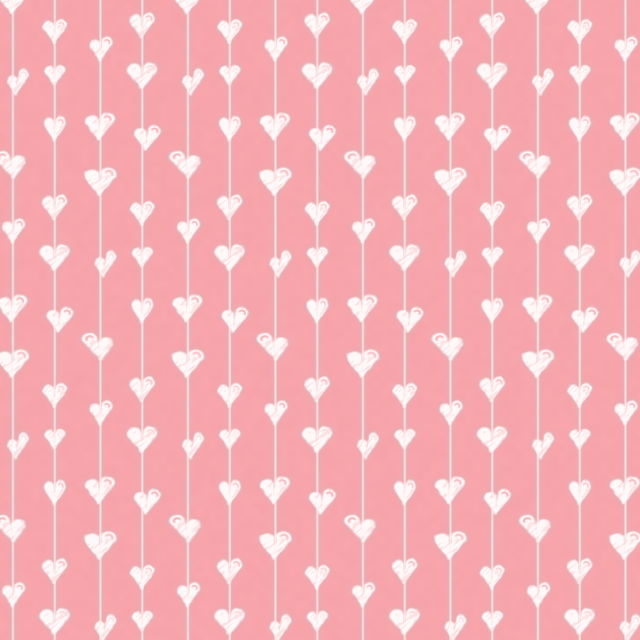
This pattern is drawn by a Shadertoy shader. Its source:

```glsl
// Strings of hand-inked hearts on pink: one motif of two strings is repeated
// on a half-drop lattice. Each heart joins two tapered strokes, with an open
// crescent in one lobe, dry-brush scratches and a soft greyish print halo.

// Lengths are in hundredths of the canvas height.
const vec2 PITCH = vec2(13.672, 56.85);    // motif width and height
const vec2 STRING_X = vec2(2.02, 8.56);    // the two strings of a motif
const float STRING_HALF_WIDTH = 0.19;
const float SOFTNESS = 0.24;               // print blur of every edge
const float HALO_REACH = 0.9;
const float HALO_STRENGTH = 0.75;
const float WOBBLE = 0.05;                 // unevenness of heart outlines
const float SCRATCH_STRENGTH = 0.3;
const float MOTTLE = 0.012;

const vec3 PINK = vec3(0.970, 0.642, 0.670);
const vec3 HALO_GREY = vec3(0.890, 0.690, 0.700);
const vec3 STRING_COLOUR = vec3(0.985, 0.890, 0.900);
const vec3 INK = vec3(0.995, 0.972, 0.972);

const int HEART_COUNT = 11;
const int FIRST_STRING_HEARTS = 5;

// Offset from the string, height on it, heart width, heart height.
const vec4 HEARTS[HEART_COUNT] = vec4[](
    vec4(0.8, 87.0, 3.3, 3.7), vec4(-0.4, 74.2, 4.8, 3.9),
    vec4(0.1, 63.9, 3.5, 3.6), vec4(-0.1, 51.8, 4.5, 4.1),
    vec4(0.0, 43.2, 5.0, 4.4), vec4(0.0, 95.1, 3.7, 3.7),
    vec4(0.0, 88.3, 3.2, 3.1), vec4(0.0, 79.9, 3.4, 3.9),
    vec4(0.0, 67.6, 3.9, 3.9), vec4(0.0, 59.8, 4.8, 4.0),
    vec4(0.8, 50.0, 4.2, 3.7));

// Lean (raises the right lobe), crescent strength (sign picks the lobe).
const vec2 TRAITS[HEART_COUNT] = vec2[](
    vec2(0.13, 0.3), vec2(-0.09, -0.9), vec2(0.06, 0.8), vec2(0.05, 0.8),
    vec2(0.04, 0.7), vec2(0.03, 0.5), vec2(0.02, 0.2), vec2(0.02, 0.6),
    vec2(0.03, 0.7), vec2(0.02, 0.4), vec2(0.06, 0.9));

float hash(vec2 p) {
    vec3 q = fract(p.xyx * 0.1031);
    q += dot(q, q.yzx + 33.33);
    return fract((q.x + q.y) * q.z);
}

float noise(vec2 p) {
    vec2 i = floor(p), f = fract(p);
    f = f * f * (3.0 - 2.0 * f);
    return mix(mix(hash(i), hash(i + vec2(1, 0)), f.x),
               mix(hash(i + vec2(0, 1)), hash(i + vec2(1, 1)), f.x), f.y);
}

float wrap(float v, float period) { return v - period * round(v / period); }

// Offset to the nearest copy on the half-drop lattice.
vec2 halfDrop(vec2 d) {
    float column = round(d.x / PITCH.x);
    d -= column * PITCH * vec2(1.0, 0.5);
    return vec2(d.x, wrap(d.y, PITCH.y));
}

float taperedStroke(vec2 p, vec2 a, vec2 b, float ra, float rb) {
    vec2 axis = b - a;
    float h = clamp(dot(p - a, axis) / dot(axis, axis), 0.0, 1.0);
    return length(p - a - h * axis) - mix(ra, rb, h);
}

float smoothMin(float a, float b, float k) {
    float h = max(k - abs(a - b), 0.0) / k;
    return min(a, b) - 0.25 * h * h * k;
}

vec2 lobeCentre(float side, float lean) {
    return vec2(0.26 * side, 0.23 + lean * side);
}

// Heart in a unit box centred on the origin.
float heart(vec2 u, float lean) {
    vec2 tip = vec2(-lean, -0.46);
    float left = taperedStroke(u, tip, lobeCentre(-1.0, lean), 0.04, 0.24);
    float right = taperedStroke(u, tip, lobeCentre(1.0, lean), 0.04, 0.24);
    return smoothMin(left, right, 0.08);
}

// Amount of ink missing inside a heart.
float inkGaps(vec2 u, vec2 traits, float seed) {
    float side = traits.y < 0.0 ? -1.0 : 1.0;
    vec2 r = u - lobeCentre(side, traits.x);
    float ring = 1.0 - smoothstep(0.02, 0.07, abs(length(r) - 0.11));
    float outward = smoothstep(-0.08, 0.06, dot(r, vec2(0.5 * side, 0.85)));
    vec2 grain = vec2(u.x + u.y, 4.0 * (u.y - u.x)) * 2.6 + seed * 17.0;
    float scratch = smoothstep(0.62, 0.85, noise(grain));
    return max(ring * outward * abs(traits.y), scratch * SCRATCH_STRENGTH);
}

void mainImage(out vec4 fragColor, in vec2 fragCoord) {
    float unit = 100.0 / iResolution.y;
    vec2 p = fragCoord * unit;
    float edge = max(SOFTNESS, 0.7 * unit);

    // Strings
    float stringDist = min(abs(wrap(p.x - STRING_X.x, PITCH.x)),
                           abs(wrap(p.x - STRING_X.y, PITCH.x))) - STRING_HALF_WIDTH;

    // Hearts
    float heartDist = 1e3, gaps = 0.0;
    for (int i = 0; i < HEART_COUNT; i++) {
        vec4 h = HEARTS[i];
        float stringX = i < FIRST_STRING_HEARTS ? STRING_X.x : STRING_X.y;
        vec2 u = halfDrop(p - vec2(stringX + h.x, h.y)) / h.zw;
        if (dot(u, u) > 1.5) continue;
        float seed = float(i) + 1.0;
        float d = heart(u, TRAITS[i].x) + WOBBLE * (noise(u * 6.0 + seed * 31.0) - 0.5);
        d *= min(h.z, h.w);
        if (d < heartDist) {
            heartDist = d;
            gaps = inkGaps(u, TRAITS[i], seed);
        }
    }

    // Ground, halo, string and ink
    vec3 colour = PINK + MOTTLE * (noise(p * 0.9) - 0.5);
    float halo = 1.0 - smoothstep(0.0, HALO_REACH, min(stringDist, heartDist));
    colour = mix(colour, HALO_GREY, halo * HALO_STRENGTH * mix(0.6, 1.0, noise(p * 1.7)));
    colour = mix(colour, STRING_COLOUR, 1.0 - smoothstep(-edge, edge * 0.6, stringDist));
    float ink = 1.0 - smoothstep(-edge, edge, heartDist);
    vec3 inked = mix(INK, PINK, gaps * 0.8);
    fragColor = vec4(mix(colour, inked, ink), 1.0);
}
```
